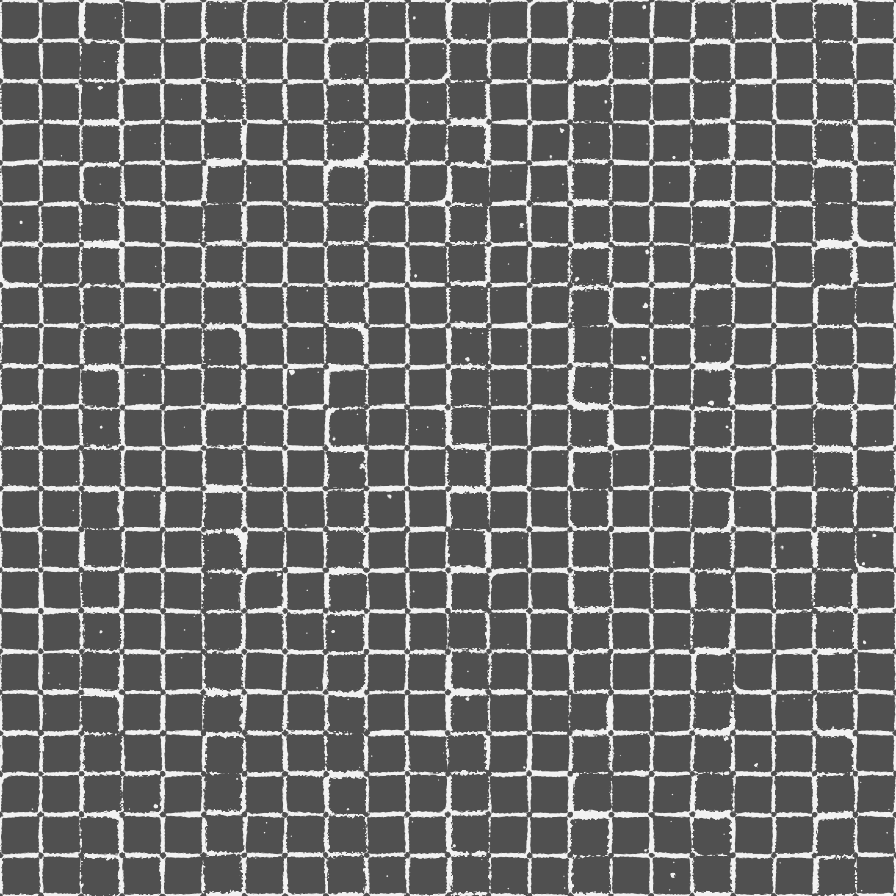
Write a WebGL 2 fragment shader that draws this pattern.

```glsl
#version 300 es
precision highp float;

uniform vec2 u_resolution;
out vec4 fragColor;

float hash(vec2 p) {
    return fract(sin(dot(p, vec2(127.1, 311.7))) * 43758.5453);
}

vec2 hash2(vec2 p) {
    return vec2(hash(p), hash(p + 57.3));
}

float noise(vec2 p) {
    vec2 i = floor(p), f = fract(p);
    f = f * f * (3.0 - 2.0 * f);
    return mix(mix(hash(i), hash(i + vec2(1, 0)), f.x),
               mix(hash(i + vec2(0, 1)), hash(i + vec2(1, 1)), f.x), f.y);
}

// Signed distance to one hand-cut tile, q measured from its cell centre
float tile(vec2 q, vec2 id, float rough) {
    // Small shift, skew and bend, larger in the worn columns
    q -= (hash2(id + 3.1) - 0.5) * mix(0.035, 0.11, rough);
    q += q.yx * (hash2(id + 8.7) - 0.5) * 0.07;
    q += 0.009 * sin(q.yx * 6.0 + 6.28 * hash2(id + 5.9));

    // Now and then one corner is rounded off
    vec2 corner = sign(hash2(id + 21.4) - 0.5);
    bool chipped = hash(id + 33.8) < mix(0.05, 0.16, rough) && all(greaterThan(q * corner, vec2(0.0)));
    float radius = chipped ? 0.24 : 0.03;
    vec2 e = abs(q) - vec2(0.454, 0.447) + radius;
    return length(max(e, 0.0)) + min(max(e.x, e.y), 0.0) - radius;
}

// Signed distance to sparse pale flecks
float flecks(vec2 p) {
    vec2 g = p * 3.0, id = floor(g);
    vec2 q = fract(g) - 0.3 - 0.4 * hash2(id + 11.0);
    float size = 0.04 + 0.17 * pow(hash(id + 71.0), 8.0);
    float d = length(q) - size * (0.5 + noise(p * 20.0));
    return hash(id + 44.0) < 0.045 ? d / 3.0 : 1.0;
}

void main() {
    vec2 p = gl_FragCoord.xy / u_resolution * 22.0;
    float px = 22.0 / u_resolution.y;

    // Fine grain that eats into the joints
    float grain = 0.65 * noise(p * 26.0) + 0.35 * noise(p * 11.0 + 40.0) - 0.46;
    float patchWear = noise(p * 1.7 + 9.0);

    // Union of the neighbouring tiles; every third column is more worn
    float dark = 1.0;
    for (int y = -1; y <= 1; y++) {
        for (int x = -1; x <= 1; x++) {
            vec2 id = floor(p) + vec2(x, y);
            float rough = mod(id.x, 3.0) == 2.0 ? 1.0 : 0.0;
            float wear = mix(0.03, 0.11, hash(id + 15.2) * patchWear) + 0.06 * rough;
            dark = min(dark, tile(p - id - 0.5, id, rough) - wear * grain);
        }
    }

    // Dark knots where the joints cross
    vec2 knot = fract(p + 0.5) - 0.5;
    dark = min(dark, length(knot) - 0.07 - 0.05 * grain);

    float pale = smoothstep(-0.7 * px, 0.7 * px, dark);
    pale = max(pale, 1.0 - smoothstep(-0.7 * px, 0.7 * px, flecks(p)));

    fragColor = vec4(mix(vec3(0.315), vec3(0.95), pale), 1.0);
}
```
